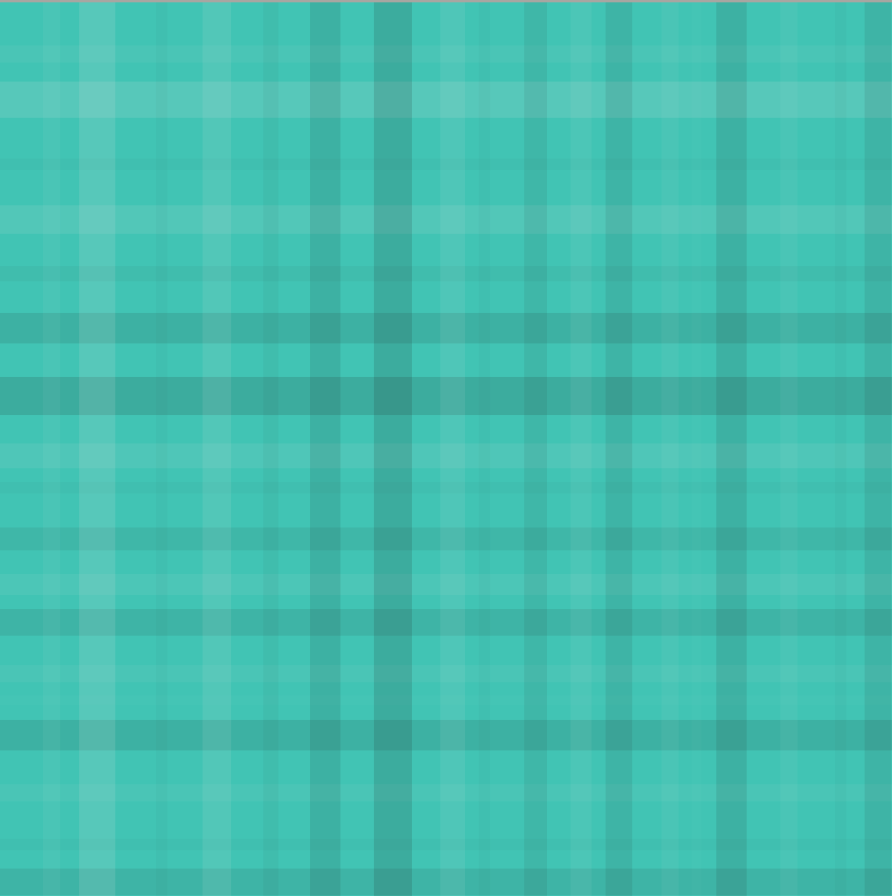
This pattern is drawn by a Shadertoy shader. Its source:

```glsl
// Teal plaid: one sett of translucent light and dark bands, woven both ways.

const int   BANDS       = 18;
const float SETT        = 469.0;   // threads in one repeat
const float REPEATS     = 1.0;     // repeats across and down
const float MIN_WIDTH   = 5.0;     // threads in the thinnest band
const float MIN_OPACITY = 0.02;
const float MAX_OPACITY = 0.15;
const float MAX_WEIGHT  = 15.0;
const float RULE_HEIGHT = 0.0026;  // thin rule along the top edge

const vec3 GROUND = vec3(0.255, 0.769, 0.706);
const vec3 LIGHT  = vec3(0.867);
const vec3 DARK   = vec3(0.133);
const vec3 RULE   = vec3(0.66, 0.65, 0.63);

// First thread of each band.
const float START[BANDS] = float[BANDS](
    22.6, 41.6, 82.0, 106.5, 138.4, 163.0, 196.6, 231.5, 251.7,
    275.6, 300.0, 318.4, 347.8, 363.7, 376.6, 410.3, 439.0, 454.6);

// Weight sets width and opacity; even weights are light, odd are dark.
const int WEIGHT[BANDS] = int[BANDS](
    4, 14, 1, 10, 3, 11, 15, 8, 1,
    7, 6, 9, 4, 0, 11, 4, 1, 9);

// Smoothed step whose ramp is one pixel wide.
float edge(float distance, float pixel) {
    return clamp(distance / pixel + 0.5, 0.0, 1.0);
}

// Lays every band of the sett over a colour, along one axis.
vec3 weave(vec3 colour, float position, float pixel) {
    float thread = fract(position * REPEATS) * SETT;
    float threadPixel = pixel * REPEATS * SETT;
    for (int i = 0; i < BANDS; i++) {
        float weight = float(WEIGHT[i]);
        float offset = thread - START[i];
        float cover = edge(offset, threadPixel)
                    - edge(offset - weight - MIN_WIDTH, threadPixel);
        float opacity = mix(MIN_OPACITY, MAX_OPACITY, weight / MAX_WEIGHT);
        vec3 tint = WEIGHT[i] % 2 == 0 ? LIGHT : DARK;
        colour = mix(colour, tint, cover * opacity);
    }
    return colour;
}

void mainImage(out vec4 fragColor, in vec2 fragCoord) {
    vec2 pixel = 1.0 / iResolution.xy;
    vec2 uv = fragCoord * pixel;
    float fromTop = 1.0 - uv.y;

    // Horizontal bands run down from the rule; vertical bands lie over them.
    float clothHeight = 1.0 - RULE_HEIGHT;
    vec3 colour = weave(GROUND, (fromTop - RULE_HEIGHT) / clothHeight,
                        pixel.y / clothHeight);
    colour = weave(colour, uv.x, pixel.x);

    colour = mix(RULE, colour, edge(fromTop - RULE_HEIGHT, pixel.y));
    fragColor = vec4(colour, 1.0);
}
```
